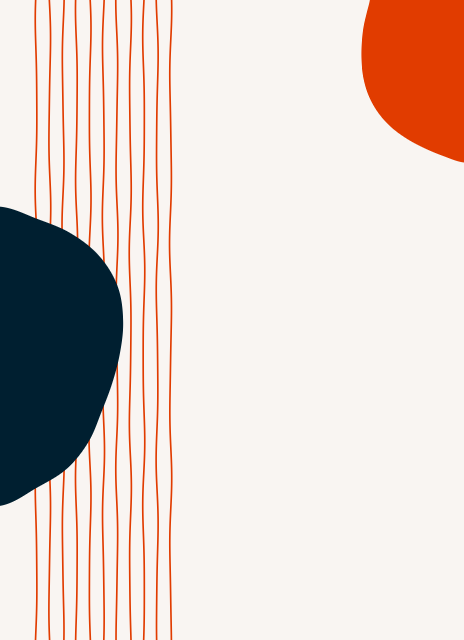
A Shadertoy shader for this background:

```glsl
// Abstract poster: wavering vertical pinstripes behind two smooth organic blobs.

const vec3 PAPER = vec3(0.976, 0.961, 0.949);
const vec3 NAVY = vec3(0.0, 0.122, 0.188);
const vec3 ORANGE = vec3(0.882, 0.235, 0.0);
const float PI = 3.14159;

// Blob radii at even angle steps, in canvas heights
const float NAVY_RADII[13] = float[13](
    0.2370, 0.2169, 0.2074, 0.1949, 0.1826, 0.1810, 0.1871,
    0.1992, 0.2122, 0.2182, 0.2188, 0.2194, 0.2305);
const float ORANGE_RADII[13] = float[13](
    0.1471, 0.1533, 0.1625, 0.1728, 0.1849, 0.1984, 0.2109,
    0.2211, 0.2288, 0.2344, 0.2396, 0.2460, 0.2539);

// Catmull-Rom curve through the radii; t runs from 0 to 1
float smoothRadius(float radii[13], float t) {
    float s = clamp(t, 0.0, 1.0) * 12.0;
    int i = min(int(s), 11);
    float f = s - float(i);
    float a = radii[max(i - 1, 0)];
    float b = radii[i];
    float c = radii[i + 1];
    float d = radii[min(i + 2, 12)];
    return b + 0.5 * f * (c - a + f * (2.0 * a - 5.0 * b + 4.0 * c - d
         + f * (3.0 * (b - c) + d - a)));
}

// Approximate signed distance to a blob spanning a range of angles
float blobDistance(vec2 offset, float radii[13], float startAngle, float sweep) {
    float angle = atan(offset.y, offset.x);
    return length(offset) - smoothRadius(radii, (angle - startAngle) / sweep);
}

// Distance to the nearest of several hand-drawn vertical strokes
float stripeDistance(vec2 p, float firstX, float spacing, float count, float halfWidth) {
    float id = clamp(floor((p.x - firstX) / spacing + 0.5), 0.0, count - 1.0);
    float phase = 2.28 * (count - 1.0 - id);
    float waver = 0.0013 * cos(25.7 * (p.y - 0.4987) + phase)
                + 0.0004 * sin(43.0 * p.y + 4.1 * id);
    return abs(p.x - firstX - id * spacing - waver) - halfWidth;
}

// Antialiased coverage of a signed distance
float coverage(float dist, float pixel) {
    return clamp(0.5 - dist / pixel, 0.0, 1.0);
}

void mainImage(out vec4 fragColor, in vec2 fragCoord) {
    float pixel = 1.0 / iResolution.y;
    vec2 p = fragCoord * pixel;
    float aspect = iResolution.x * pixel;

    // Pinstripes
    float stripes = stripeDistance(p, 0.0566, 0.0210, 11.0, 0.0013);
    vec3 color = mix(PAPER, ORANGE, coverage(stripes, pixel));

    // Navy blob on the left edge
    vec2 navyOffset = p - vec2(0.0, 0.4466);
    float navy = blobDistance(navyOffset, NAVY_RADII, -0.5 * PI, PI);
    color = mix(color, NAVY, coverage(navy, pixel));

    // Orange blob in the top right corner, swept from left to down
    vec2 orangeOffset = vec2(aspect, 1.0) - p;
    float orange = blobDistance(orangeOffset, ORANGE_RADII, 0.0, 0.5 * PI);
    color = mix(color, ORANGE, coverage(orange, pixel));

    fragColor = vec4(color, 1.0);
}
```
